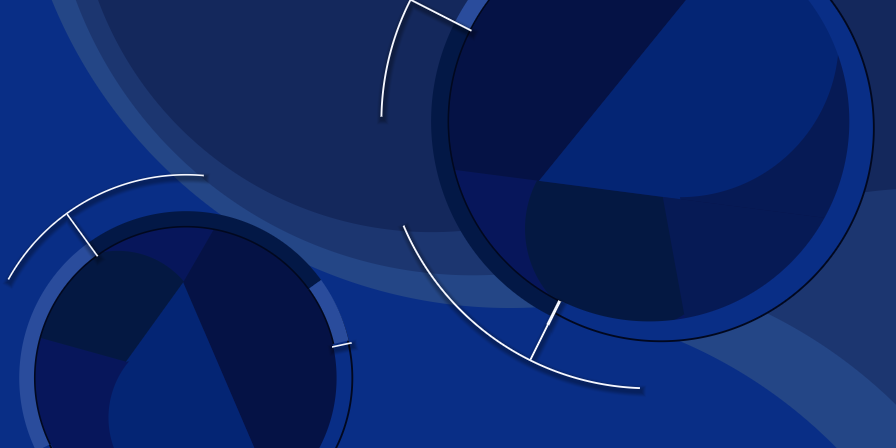
A Shadertoy shader for this background:

```glsl
// Two faceted blue dials over curved navy bands, with thin white gauge arcs.
#define GRID 384.0 // canvas height in design units
#define BLUE vec3(0.035, 0.180, 0.525)
#define PALE vec3(0.141, 0.275, 0.525)
#define MID vec3(0.110, 0.212, 0.440)
#define NAVY vec3(0.078, 0.157, 0.360)
#define INK vec3(0.012, 0.094, 0.275)
#define RIM vec3(0.165, 0.300, 0.610)
#define NIGHT vec3(0.020, 0.070, 0.270)
#define STEEL vec3(0.024, 0.100, 0.335)
#define VIOLET vec3(0.027, 0.088, 0.355)
#define BRIGHT vec3(0.016, 0.145, 0.455)
#define DARK vec3(0.016, 0.094, 0.260)

const vec2 BIG = vec2(556.5, 280.0);
const vec2 SMALL = vec2(159.5, 60.0);
const float BIG_R = 171.5;
const float SMALL_R = 129.0;
float pixel;

// Antialiased coverage of a signed distance
float fill(float d) { return clamp(0.5 - d / pixel, 0.0, 1.0); }

float circle(vec2 p, vec2 center, float r) { return length(p - center) - r; }

// Distance to the line a-b, positive on the left of its heading
float side(vec2 p, vec2 a, vec2 b) {
    vec2 along = normalize(b - a), q = p - a;
    return along.x * q.y - along.y * q.x;
}

// Turn the given angle in degrees onto the x axis
vec2 turn(vec2 q, float degrees) {
    float a = radians(degrees), c = cos(a), s = sin(a);
    return vec2(c * q.x + s * q.y, c * q.y - s * q.x);
}

// Ring piece between two radii, spanning mid +- spread degrees
float arc(vec2 q, float inner, float outer, float mid, float spread) {
    float r = length(q);
    vec2 t = turn(q, mid);
    float ends = (abs(atan(t.y, t.x)) - radians(spread)) * r;
    return max(max(inner - r, r - outer), ends);
}

float tick(vec2 q, float inner, float outer, float angle, float halfWidth) {
    vec2 t = turn(q, angle);
    return max(abs(t.y) - halfWidth, max(inner - t.x, t.x - outer));
}

// White gauge marks
float gauges(vec2 p) {
    vec2 b = p - BIG, s = p - SMALL;
    float d = arc(b, 228.8, 230.4, 166.0, 13.0);
    d = min(d, arc(b, 228.0, 229.6, 235.5, 32.5));
    d = min(d, tick(b, 171.0, 230.0, 153.0, 0.8));
    d = min(d, tick(b, 172.0, 229.0, 243.5, 0.8));
    d = min(d, tick(b, 172.0, 195.0, 243.5, 1.3));
    d = min(d, arc(s, 173.5, 174.9, 118.0, 33.0));
    d = min(d, tick(s, 129.0, 174.0, 126.0, 0.7));
    return min(d, tick(s, 128.0, 145.0, 12.0, 0.7));
}

// Curved bands: bowls on the left, domes on the right
vec3 backdrop(vec2 p) {
    vec3 left = mix(BLUE, PALE, fill(circle(p, vec2(437.0, 544.0), 424.0)));
    left = mix(left, MID, fill(circle(p, vec2(405.0, 511.0), 363.0)));
    left = mix(left, NAVY, fill(circle(p, vec2(370.0, 490.0), 305.0)));
    vec3 right = mix(NAVY, MID, fill(circle(p, vec2(790.0, -136.0), 358.5)));
    right = mix(right, PALE, fill(circle(p, vec2(470.0, -266.0), 425.0)));
    right = mix(right, BLUE, fill(circle(p, vec2(419.0, -293.0), 418.0)));
    return p.x < 570.0 ? left : right;
}

vec3 bigFacets(vec2 p) {
    vec2 apex = vec2(462.0, 229.0);
    float above = side(p, apex, vec2(570.0, 215.0));
    float slope = side(p, apex, vec2(588.0, 384.0));
    float border = side(p, vec2(568.0, 216.0), vec2(587.0, 112.0));
    vec3 c = mix(VIOLET, STEEL, fill(-border));
    c = mix(c, DARK, fill(max(circle(p, vec2(538.0, 188.0), 88.0), border)));
    c = mix(c, NIGHT, fill(-above));
    float wedge = max(-above, slope);
    c = mix(c, STEEL, fill(wedge));
    float petal = min(circle(p, vec2(583.0, 351.0), 136.0), p.x - 583.0);
    return mix(c, BRIGHT, fill(max(wedge, petal)));
}

vec3 smallFacets(vec2 p) {
    vec2 apex = vec2(157.0, 142.0);
    float down = side(p, apex, vec2(218.0, 0.0));
    float up = side(p, apex, vec2(183.0, 187.0));
    float west = side(p, apex, vec2(108.0, 74.0));
    float seam = side(p, vec2(36.0, 94.0), vec2(108.0, 74.0));
    vec3 c = mix(VIOLET, DARK, fill(max(circle(p, vec2(101.0, 95.0), 74.0), -seam)));
    c = mix(c, NIGHT, fill(max(-down, up)));
    float petal = min(circle(p, vec2(168.0, 26.0), 75.0), 74.0 - p.y);
    return mix(c, BRIGHT, fill(max(max(down, -west), petal)));
}

void mainImage(out vec4 fragColor, in vec2 fragCoord) {
    pixel = GRID / iResolution.y;
    vec2 p = fragCoord * pixel, b = p - BIG, s = p - SMALL;
    vec3 line = vec3(0.005, 0.03, 0.12);
    vec3 col = backdrop(p);

    // Offset discs with dark outlines
    float disc = min(circle(p, vec2(566.5, 274.0), 182.5), circle(p, vec2(166.0, 60.0), 136.0));
    col = mix(col, BLUE, fill(disc));
    col = mix(col, line, fill(abs(disc) - 0.8));

    // Coloured rim pieces
    float ink = min(arc(b, 171.0, 187.0, 198.5, 45.5), arc(s, 128.0, 143.0, 81.0, 45.0));
    float rim = min(arc(b, 171.0, 187.0, 135.0, 18.0), arc(s, 128.0, 143.0, 166.0, 40.0));
    rim = min(rim, arc(s, 128.0, 143.0, 24.5, 11.5));
    col = mix(col, INK, fill(ink));
    col = mix(col, RIM, fill(rim));
    float edge = min(length(b) - BIG_R, length(s) - SMALL_R);
    col = mix(col, line, fill(max(edge - 1.4, min(ink, rim))));

    // Faceted faces
    col = mix(col, bigFacets(p), fill(length(b) - BIG_R));
    col = mix(col, smallFacets(p), fill(length(s) - SMALL_R));

    // Gauge marks over a soft shadow
    col *= 1.0 - 0.3 * smoothstep(5.0, 0.0, gauges(p + vec2(-1.0, 2.5)));
    col = mix(col, vec3(0.96, 0.97, 1.0), fill(gauges(p)));
    fragColor = vec4(col, 1.0);
}
```
